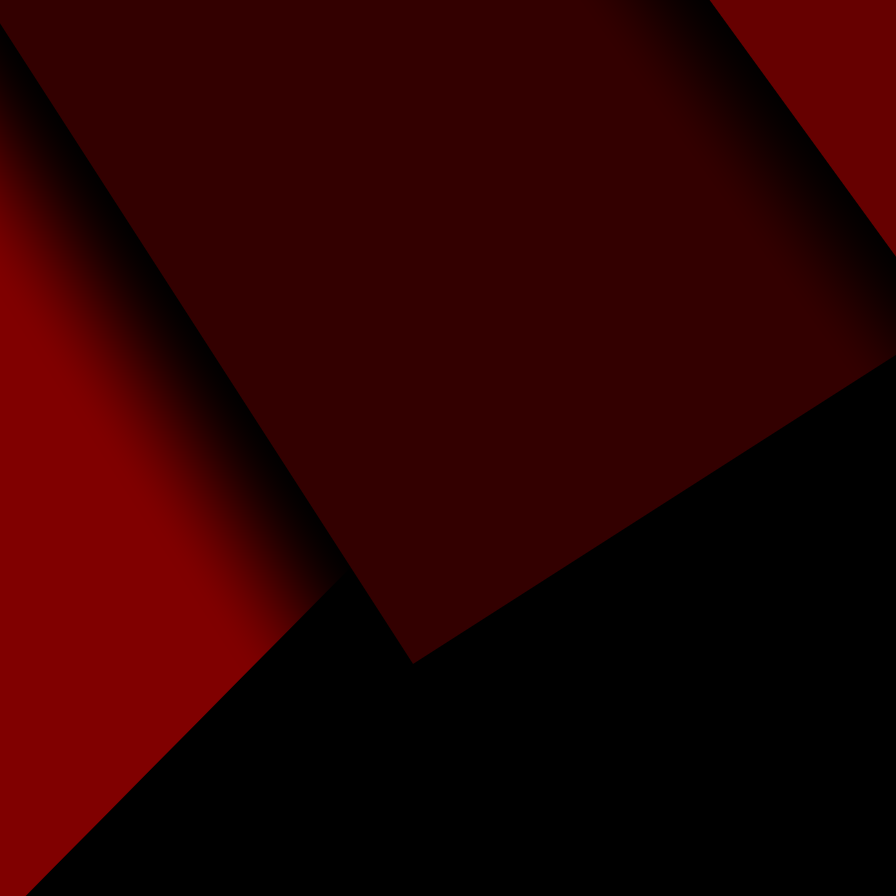
Write a Shadertoy shader that draws this background.

```glsl
// Overlapping sheets of dark red paper on black, with soft shadows.
// Each sheet is cut by signed distances to straight edges, and each shadow
// is a smooth ramp of the distance from the edge that casts it.

// Signed distance to the line from a to b, positive on its left side.
float lineSide(vec2 p, vec2 a, vec2 b) {
    vec2 along = normalize(b - a);
    vec2 offset = p - a;
    return along.x * offset.y - along.y * offset.x;
}

// Antialiased coverage, one pixel wide.
float cover(float dist) {
    return clamp(dist * min(iResolution.x, iResolution.y) + 0.5, 0.0, 1.0);
}

void mainImage(out vec4 fragColor, in vec2 fragCoord) {
    vec2 uv = fragCoord / iResolution.xy;

    // Edges of the three sheets
    vec2 panelTip = vec2(0.461, 0.259);
    float panelLeft = lineSide(uv, vec2(0.0, 0.974), panelTip);
    float panelBottom = lineSide(uv, panelTip, vec2(1.0, 0.604));
    float cornerEdge = lineSide(uv, vec2(0.792, 1.0), vec2(1.0, 0.7135));
    float redEdge = lineSide(uv, vec2(0.0286, 0.0), vec2(0.3906, 0.366));

    // Bright left sheet, shaded by the panel
    vec3 color = vec3(0.0);
    float redLight = smoothstep(-0.01, 0.165, -panelLeft);
    color = mix(color, vec3(0.5, 0.0, 0.0) * redLight, cover(redEdge));

    // Large central panel, shaded by the corner sheet
    float panelLight = smoothstep(-0.015, 0.125, -cornerEdge);
    vec3 panelColor = vec3(0.2, 0.0, 0.0) * panelLight;
    color = mix(color, panelColor, cover(min(panelLeft, panelBottom)));

    // Flat sheet in the upper right corner
    color = mix(color, vec3(0.4, 0.0, 0.0), cover(cornerEdge));

    fragColor = vec4(color, 1.0);
}
```
